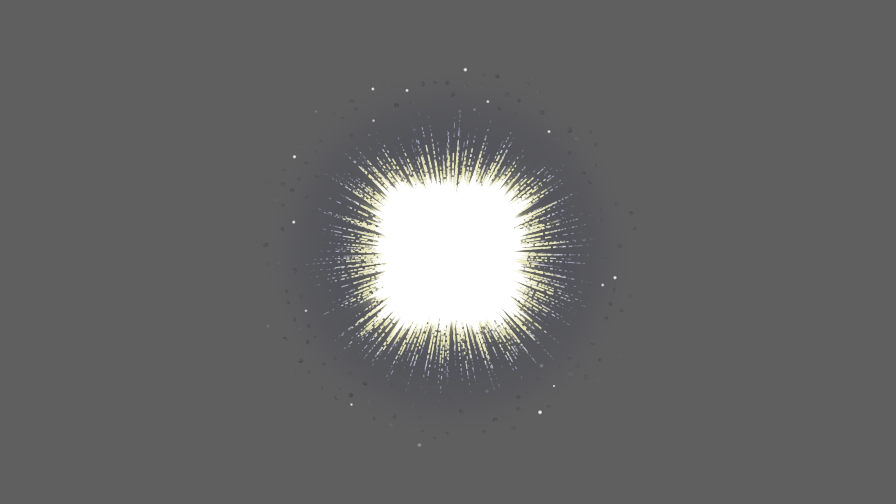
This background is drawn by a WebGL 1 fragment shader. Its source:

```glsl
precision highp float;
// A white-hot burst on flat grey: a rounded-square core, speckled radial rays
// that cool from yellow to lavender, and a loose halo of faint and bright sparks.
// Rays and sparks live in hashed polar cells; gradient noise breaks them up.
uniform vec2 u_resolution;

const float TAU = 6.2831853;
const vec3 GREY = vec3(0.374, 0.374, 0.376);
const vec3 SHADOW = vec3(0.328, 0.330, 0.354);
const vec3 FRINGE = vec3(0.42, 0.41, 0.22);
const vec3 WARM = vec3(0.92, 0.91, 0.72);
const vec3 COOL = vec3(0.74, 0.76, 0.90);

float hash(vec2 p) {
  return fract(sin(dot(p, vec2(127.1, 311.7))) * 43758.55);
}

vec2 gradient(vec2 cell) {
  float a = TAU * hash(cell);
  return vec2(cos(a), sin(a));
}

// Gradient noise, roughly -0.7 to 0.7
float noise(vec2 p) {
  vec2 i = floor(p), f = fract(p);
  vec2 u = f * f * (3.0 - 2.0 * f);
  vec2 e = vec2(1.0, 0.0);
  float low = mix(dot(gradient(i), f), dot(gradient(i + e.xy), f - e.xy), u.x);
  float high = mix(dot(gradient(i + e.yx), f - e.yx),
                   dot(gradient(i + e.xx), f - e.xx), u.x);
  return mix(low, high, u.y);
}

// Distance-like field of a square with rounded corners
float roundSquare(vec2 p, float halfSize) {
  vec2 q = p * p;
  return pow(dot(q * q, q) + 1e-12, 1.0 / 6.0) - halfSize;
}

// One fan of rays: x is brightness, y is progress from core to tip
vec2 rayFan(float turn, float r, float edge, float count, float seed, float px) {
  float id = floor(turn * count);
  float jitter = 0.5 + 0.5 * (hash(vec2(id, seed)) - 0.5);
  float reach = mix(0.18, 0.30, hash(vec2(id, seed + 3.0)));
  float t = clamp(edge / max(reach - r + edge, 0.03), 0.0, 1.0);
  float offset = abs(fract(turn * count) - jitter) * r * TAU / count;
  float width = mix(0.0030, 0.0008, sqrt(t));
  float line = 1.0 - smoothstep(width - 0.6 * px, width + 0.6 * px, offset);
  float grain = noise(vec2(r * 170.0, id * 7.3 + seed));
  float speckle = smoothstep(-0.10, 0.28, grain + 0.38 - 0.55 * t);
  return vec2(line * speckle * (1.0 - t * t * t), t);
}

// Halo sparks in polar cells: x is a faint ring outline, y is a bright dot
vec2 haloSparks(float turn, float r, float px) {
  const float COUNT = 74.0;
  const float STEP = 0.027;
  vec2 grid = vec2(turn * COUNT, r / STEP);
  vec2 id = floor(grid);
  vec2 home = 0.5 + 0.5 * (vec2(hash(id), hash(id + 19.0)) - 0.5);
  vec2 away = (fract(grid) - home) * vec2(r * TAU / COUNT, STEP);
  float d = length(away);
  float kind = hash(id + 41.0);
  float size = mix(0.0018, 0.0036, hash(id + 67.0));
  float band = smoothstep(0.27, 0.32, r) * (1.0 - smoothstep(0.37, 0.395, r));
  float outline = 1.0 - smoothstep(0.0005, 0.0012 + px, abs(d - size));
  float dotMask = 1.0 - smoothstep(size - px, size + px, d);
  return band * vec2(outline * step(0.45, kind), dotMask * step(0.95, kind));
}

void main() {
  float px = 1.0 / u_resolution.y;
  vec2 p = (gl_FragCoord.xy - 0.5 * u_resolution) * px - vec2(0.004, -0.003);
  float r = length(p);
  vec2 dir = p / max(r, 0.0001);
  float turn = fract(atan(p.y, p.x) / TAU + 0.5);

  // Ragged core edge: coarse lobes plus two sizes of teeth
  float ragged = 0.012 * noise(dir * 5.0 + 8.0) + 0.022 * noise(dir * 14.0)
               + 0.022 * noise(dir * 37.0 + 3.0);
  float edge = roundSquare(p, 0.133) + ragged;
  float outside = max(edge, 0.0);

  // Grey field with a cool shadow around the burst
  float shade = 1.0 - smoothstep(0.21, 0.38, r);
  vec3 color = mix(GREY, SHADOW, shade);

  // Halo
  vec2 sparks = haloSparks(turn, r, px);
  color += 0.10 * sparks.x * (noise(p * 90.0) - 0.2);
  color = mix(color, vec3(0.92), sparks.y);

  // Additive olive fringe that fades quickly from the core
  color += FRINGE * exp(-outside / 0.016);

  // Rays in overlapping fans of different density
  for (int i = 0; i < 4; i++) {
    float layer = float(i);
    vec2 ray = rayFan(turn, r, outside, 47.0 + 24.0 * layer, 11.0 * layer + 2.0, px);
    vec3 tint = mix(vec3(1.0), WARM, smoothstep(0.0, 0.3, ray.y));
    tint = mix(tint, COOL, smoothstep(0.35, 0.75, ray.y));
    color = mix(color, tint, ray.x);
  }

  // White core with a softly overexposed rim
  color = mix(color, vec3(1.0), 1.0 - smoothstep(-0.004, 0.014, edge));
  gl_FragColor = vec4(clamp(color, 0.0, 1.0), 1.0);
}
```
